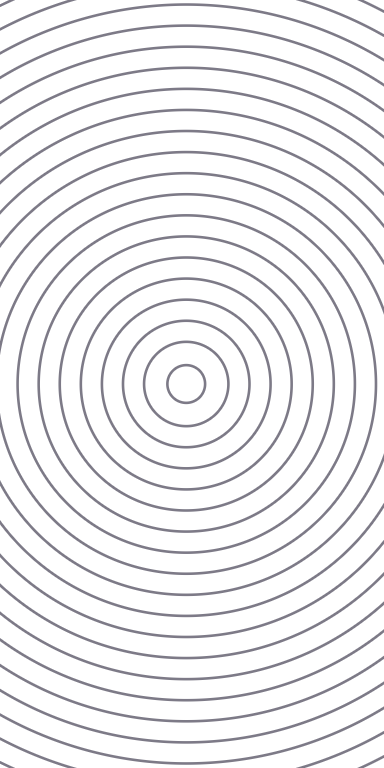
This pattern is drawn by a Shadertoy shader. Its source:

```glsl
// Thin grey concentric rings spreading from a point just left of centre.
// The radius is rounded to the nearest multiple of a fixed pitch, and the
// distance to that circle is stroked; the innermost ring is a little tighter.

const vec3 PAPER = vec3(1.0);
const vec3 INK = vec3(0.49, 0.48, 0.53);

// Distance from a point at radius r to the nearest ring line
float ringDistance(float r) {
    float pitch = 0.0549;
    float index = max(1.0, round(r / pitch));
    float ringRadius = index * pitch;
    if (index < 1.5) ringRadius = 0.0491;
    return abs(r - ringRadius);
}

void mainImage(out vec4 fragColor, in vec2 fragCoord) {
    // Units of canvas width, measured from the ring centre
    float pixel = 1.0 / iResolution.x;
    vec2 centre = vec2(0.485, 0.5 * iResolution.y * pixel);
    vec2 p = fragCoord * pixel - centre;

    // Stroke with a one-pixel soft edge
    float halfWidth = 0.0034;
    float edge = ringDistance(length(p)) - halfWidth;
    float stroke = clamp(0.5 - edge / pixel, 0.0, 1.0);

    fragColor = vec4(mix(PAPER, INK, stroke), 1.0);
}
```
